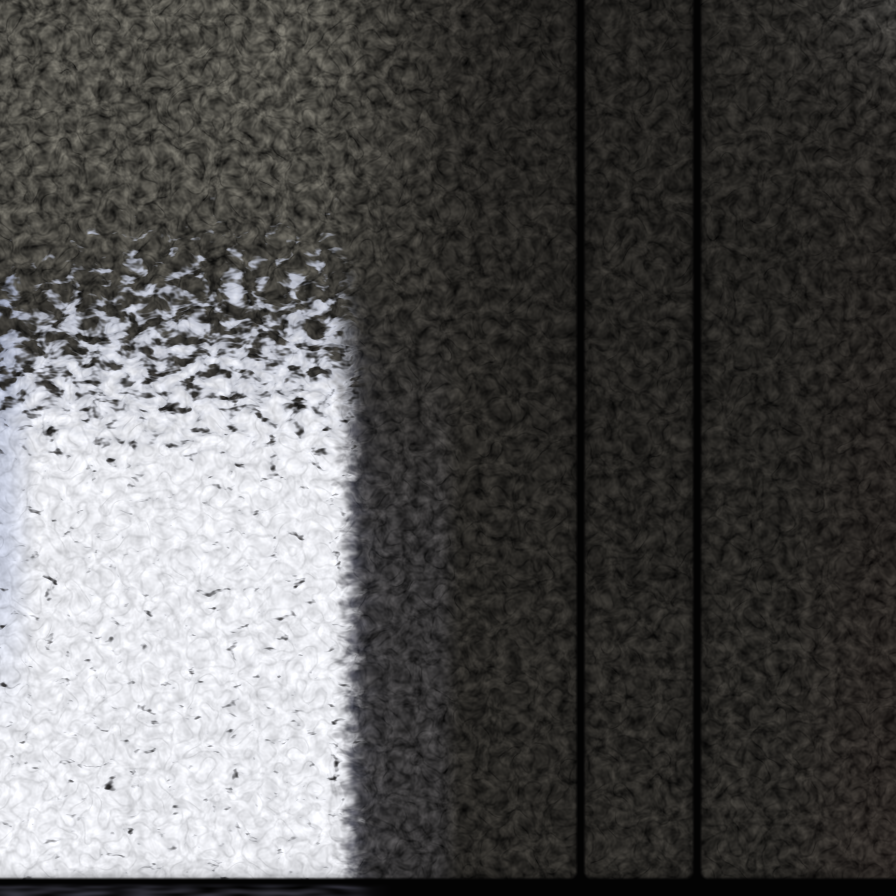
A WebGL 2 fragment shader for this texture:

```glsl
#version 300 es
precision highp float;
// Dark mottled stone panels with a rippled window reflection at lower left.
uniform vec2 u_resolution;
out vec4 fragColor;

const vec3 STONE = vec3(0.163, 0.156, 0.144);
const vec3 WASH = vec3(0.150, 0.150, 0.138);     // diffuse light, upper left
const vec3 VEIL = vec3(0.046, 0.048, 0.062);     // cool spill beside the window
const vec3 GLINT = vec3(0.66, 0.68, 0.74);       // light on separate ripples
const vec3 WINDOW = vec3(0.93, 0.935, 0.955);
const vec3 LEDGE = vec3(0.15, 0.15, 0.18);
const vec3 GAP = vec3(0.012, 0.011, 0.012);

const float WINDOW_EDGE = 0.393;
const float WINDOW_TOP = 0.765;
const float WINDOW_FULL = 0.46;
const float VEIL_EDGE = 0.502;
const float PANEL_BOTTOM = 0.0195;
const float GAP_HALF = 0.0043;
const float CORNER = 0.008;
const float GRAIN_FREQ = 74.0;
const vec2 RIPPLE_FREQ = vec2(44.0, 78.0);
const vec4 PANEL_X = vec4(-0.5, 0.648, 0.778, 1.5); // gap centres

vec2 gradientAt(vec2 cell) {
    vec3 h = fract(cell.xyx * vec3(0.1031, 0.1030, 0.0973));
    h += dot(h, h.yzx + 33.33);
    float angle = 6.28318 * fract((h.x + h.y) * h.z);
    return vec2(cos(angle), sin(angle));
}

float gradientNoise(vec2 p) {
    vec2 i = floor(p), f = p - i;
    vec2 w = f * f * f * (f * (f * 6.0 - 15.0) + 10.0);
    vec2 e = vec2(1.0, 0.0);
    float low = mix(dot(gradientAt(i), f), dot(gradientAt(i + e), f - e), w.x);
    float high = mix(dot(gradientAt(i + e.yx), f - e.yx),
                     dot(gradientAt(i + 1.0), f - 1.0), w.x);
    return mix(low, high, w.y);
}

float fbm(vec2 p) {
    float sum = 0.0, amp = 0.6;
    for (int k = 0; k < 3; k++) {
        sum += amp * gradientNoise(p);
        p = mat2(1.6, 1.2, -1.2, 1.6) * p + 17.3;
        amp *= 0.55;
    }
    return sum;
}

float roundBox(vec2 p, vec2 lo, vec2 hi, float r) {
    vec2 q = abs(p - 0.5 * (lo + hi)) - 0.5 * (hi - lo) + r;
    return length(max(q, 0.0)) + min(max(q.x, q.y), 0.0) - r;
}

// Signed distance to the nearest of the three panels.
float panelDistance(vec2 p) {
    float d = 1.0;
    for (int k = 0; k < 3; k++) {
        vec2 lo = vec2(PANEL_X[k] + GAP_HALF, PANEL_BOTTOM);
        vec2 hi = vec2(PANEL_X[k + 1] - GAP_HALF, 1.5);
        d = min(d, roundBox(p, lo, hi, CORNER));
    }
    return d;
}

void main() {
    vec2 p = gl_FragCoord.xy / u_resolution;

    // Mottled grain with thin dark veins, warped so it does not look gridded
    vec2 warp = 0.006 * vec2(gradientNoise(p * 38.0), gradientNoise(p * 38.0 + 51.7));
    float grain = fbm((p + warp) * GRAIN_FREQ);
    float vein = 1.0 - smoothstep(0.0, 0.16, abs(gradientNoise((p + warp) * 62.0 + 9.1)));
    float cloud = gradientNoise(p * 9.0 + 4.0);

    // Base lighting of the stone
    float wash = (1.0 - smoothstep(0.33, 0.56, p.x)) * smoothstep(0.50, 0.85, p.y);
    wash *= 1.0 - 0.2 * smoothstep(0.36, 0.42, p.x);
    float veil = 1.0 - smoothstep(VEIL_EDGE - 0.015, VEIL_EDGE + 0.015, p.x);
    veil *= 1.0 - smoothstep(0.35, 0.70, p.y);
    float corner = exp(-16.0 * length(p - vec2(1.0)));
    vec3 col = STONE + WASH * wash + VEIL * veil + 0.14 * corner;
    col *= 1.0 + 0.13 * cloud + 1.25 * grain - 0.22 * vein;
    col *= 1.0 - 0.12 * smoothstep(0.48, 0.64, p.x) * smoothstep(0.1, 0.6, p.y);
    col.r += 0.012 * smoothstep(0.85, 1.0, p.x) * (1.0 - p.y);

    // Window reflection: glints on ripples merge downward into solid light
    float ripple = 1.8 * fbm((p + warp) * RIPPLE_FREQ + 23.0);
    float ragged = 0.016 * ripple + 0.006 * gradientNoise(p * 90.0);
    float side = 1.0 - smoothstep(WINDOW_EDGE - 0.020, WINDOW_EDGE + 0.014, p.x + ragged);
    float topLine = WINDOW_TOP - 0.035 * (1.0 - smoothstep(0.0, 0.15, p.x));
    float depth = clamp((topLine - p.y) / (topLine - WINDOW_FULL), 0.0, 1.0);
    float bias = mix(-0.68, 0.85, pow(depth, 0.72));
    float lit = smoothstep(-0.12, 0.42, ripple + bias) * smoothstep(-0.05, 0.05, topLine + 0.02 - p.y);
    vec3 light = mix(GLINT, WINDOW, smoothstep(0.25, 0.95, depth + 0.35 * ripple));
    light *= 1.0 + 0.24 * grain - 0.06 * vein + 0.03 * cloud;
    float leftShade = (1.0 - smoothstep(0.0, 0.045, p.x)) * smoothstep(0.15, 0.4, p.y);
    light *= 1.0 - leftShade * vec3(0.16, 0.14, 0.09);
    col = mix(col, light, lit * side);

    // Cool rim spilling past the side edge
    float rim = exp(-abs(p.x - WINDOW_EDGE) / 0.016) * smoothstep(0.2, 0.7, depth);
    col += (1.0 - side) * rim * vec3(0.08, 0.085, 0.11) * (1.0 + ripple);

    // Gaps, softened panel rims and the ledge under the left panel
    float d = panelDistance(p);
    col *= 1.0 - 0.30 * exp(min(d, 0.0) / 0.006);
    float streak = 0.65 + 1.2 * gradientNoise(p * vec2(28.0, 170.0));
    float ledge = (1.0 - smoothstep(0.009, 0.015, p.y)) * (1.0 - smoothstep(0.38, 0.44, p.x));
    vec3 below = GAP + LEDGE * ledge * max(streak, 0.0);
    float soft = max(0.0022, 0.75 / u_resolution.y);
    col = mix(col, below, smoothstep(-soft, soft, d));

    fragColor = vec4(clamp(col, 0.0, 1.0), 1.0);
}
```
